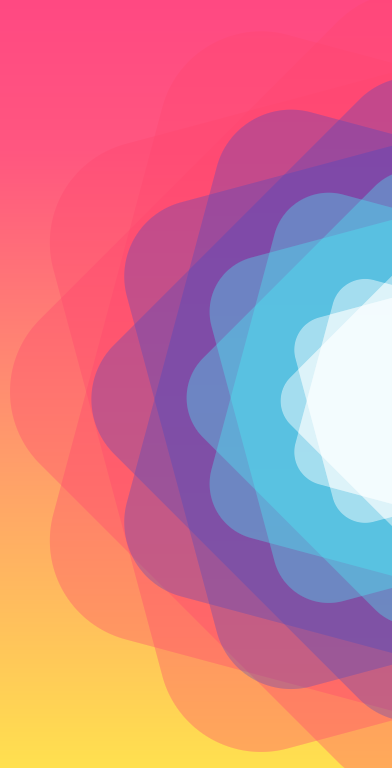
Write a Shadertoy shader that draws this background.

```glsl
// A rosette of translucent rounded squares over a pink to yellow gradient.
// Four nested rings each stack three squares turned by 30 degrees; the number
// of squares covering a point sets how strongly the ring's tint shows there.

const int SQUARES_PER_RING = 3;

// Signed distance to a square whose corner circles sit at cornerReach.
float roundedSquare(vec2 p, float cornerReach, float cornerRadius) {
    vec2 q = abs(p) - cornerReach * sqrt(0.5);
    return length(max(q, 0.0)) + min(max(q.x, q.y), 0.0) - cornerRadius;
}

vec2 rotate(vec2 p, float angle) {
    float c = cos(angle), s = sin(angle);
    return vec2(c * p.x - s * p.y, s * p.x + c * p.y);
}

// Number of squares covering p, with smooth edges.
float ringCoverage(vec2 p, float cornerReach, float cornerRadius, float pixel) {
    float count = 0.0;
    for (int i = 0; i < SQUARES_PER_RING; i++) {
        float angle = radians(15.0 + 30.0 * float(i));
        float d = roundedSquare(rotate(p, angle), cornerReach, cornerRadius);
        count += clamp(0.5 - d / pixel, 0.0, 1.0);
    }
    return count;
}

// Stacks equal translucent layers; buildUp above 1 makes overlaps denser.
vec3 tintLayers(vec3 base, vec3 tint, float opacity, float count, float buildUp) {
    return mix(base, tint, 1.0 - pow(1.0 - opacity, pow(count, buildUp)));
}

// Vertical gradient, from yellow at the bottom to pink at the top.
vec3 sunsetGradient(float y) {
    const vec3 yellow = vec3(1.0, 0.88, 0.31);
    const vec3 coral = vec3(1.0, 0.55, 0.44);
    const vec3 rose = vec3(1.0, 0.34, 0.50);
    const vec3 pink = vec3(1.0, 0.285, 0.51);
    vec3 color = mix(yellow, coral, clamp(y / 0.5, 0.0, 1.0));
    color = mix(color, rose, clamp((y - 0.5) / 0.3, 0.0, 1.0));
    return mix(color, pink, clamp((y - 0.8) / 0.2, 0.0, 1.0));
}

void mainImage(out vec4 fragColor, in vec2 fragCoord) {
    const vec3 redTint = vec3(1.0, 0.27, 0.43);
    const vec3 violetTint = vec3(0.235, 0.28, 0.77);
    const vec3 cyanTint = vec3(0.29, 0.94, 0.975);
    const vec3 whiteTint = vec3(0.985, 0.998, 1.0);

    float pixel = 1.0 / iResolution.y;
    vec2 p = fragCoord * pixel;
    vec3 color = sunsetGradient(p.y);

    // Rings from the outside in
    float outer = ringCoverage(p - vec2(0.534, 0.490), 0.388, 0.133, pixel);
    color = tintLayers(color, redTint, 0.35, outer, 1.0);

    float violet = ringCoverage(p - vec2(0.539, 0.480), 0.320, 0.100, pixel);
    color = tintLayers(color, violetTint, 0.30, violet, 1.0);

    float cyan = ringCoverage(p - vec2(0.540, 0.482), 0.224, 0.073, pixel);
    color = tintLayers(color, cyanTint, 0.34, cyan, 1.0);

    float core = ringCoverage(p - vec2(0.542, 0.478), 0.133, 0.0436, pixel);
    color = tintLayers(color, whiteTint, 0.46, core, 1.45);

    fragColor = vec4(color, 1.0);
}
```
